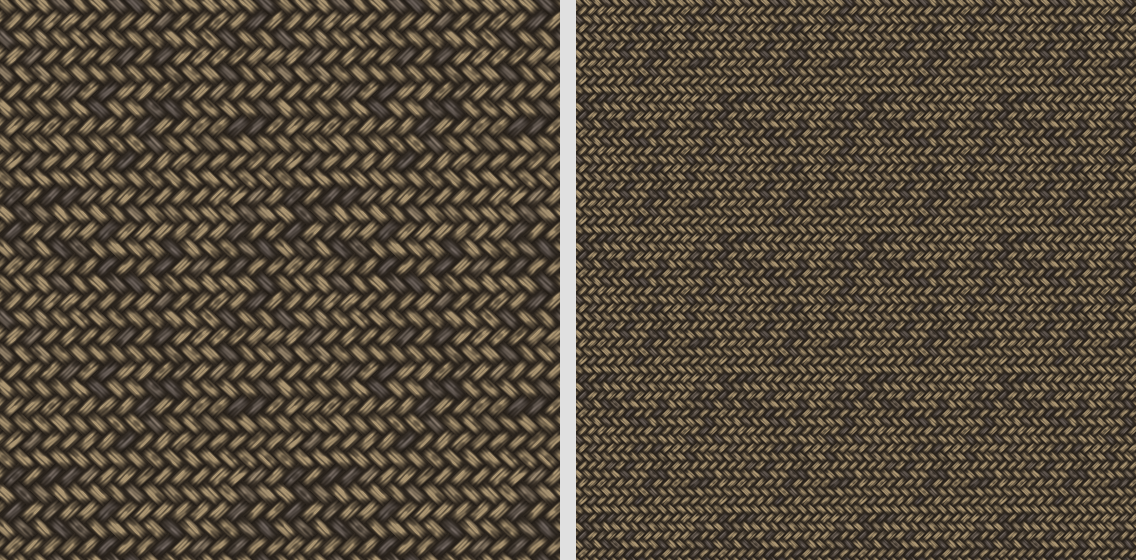
Left, the tile; right, the same tile 2 across and 2 down.
A WebGL 1 fragment shader for this texture:

```glsl
precision highp float;

uniform vec2 u_resolution;

const vec3 GAP = vec3(0.155, 0.13, 0.105);
const vec3 STRAW = vec3(0.67, 0.585, 0.445);
const vec3 ASH = vec3(0.50, 0.455, 0.43);

vec4 hash4(vec2 id) {
  float n = dot(id, vec2(12.73, 41.37));
  return fract(sin(vec4(n, n + 1.7, n + 3.9, n + 7.3)) * 4375.85);
}

// Herringbone of 2:1 strands on a diagonal grid.
// xy: position along and across the strand, each -1 to 1; zw: strand centre.
vec4 weave(vec2 p, out float rising) {
  vec2 d = vec2(p.x + p.y, p.x - p.y);
  vec2 cell = floor(d);
  float k = mod(cell.x - cell.y, 4.0);
  rising = 1.0 - step(1.5, k);
  vec2 c = mix(cell + vec2(0.5, k - 2.0), cell + vec2(1.0 - k, 0.5), rising);
  vec2 q = d - c;
  q = mix(q.yx, q, rising) * vec2(1.0, 2.0);
  return vec4(q, 0.5 * (c.x + c.y), 0.5 * (c.x - c.y));
}

// Layered sines drawn out along the strand
float fibres(vec2 q, vec4 seed) {
  vec4 phase = seed * 6.2832;
  float bend = 0.5 * sin(q.x * 2.2 + phase.z);
  return 0.5 + 0.2 * sin(q.y * 5.0 + phase.x + bend)
             + 0.18 * sin(q.y * 12.0 + phase.y + bend)
             + 0.12 * sin(q.x * 2.0 + q.y * 8.5 + phase.w);
}

void main() {
  // 30 columns by 32 rows; the strand variation recurs every 15 by 16
  vec2 p = gl_FragCoord.xy / u_resolution * vec2(30.0, 32.0) - vec2(0.0, 0.55);
  float rising;
  vec4 strand = weave(p, rising);
  vec2 q = strand.xy;
  vec2 id = mod(strand.zw, vec2(15.0, 16.0));
  vec4 seed = hash4(id);
  vec4 wear = hash4(id + 31.0);

  // Rounded body, darkening into the gaps
  float width = 1.08 - 0.16 * wear.x - 0.06 * rising;
  float side = 1.0 - smoothstep(0.36, 1.05, abs(q.y + 0.08 * (wear.y - 0.5)) / width);
  float ends = 1.0 - smoothstep(0.3, 1.08, abs(q.x) + 0.08 * q.y * (wear.z - 0.5));
  float body = side * ends;

  // Streaks and scorched blotches
  float streak = mix(0.5, fibres(q, seed), 1.0 + 0.15 * rising);
  float blotch = sin(q.x * 3.0 + seed.z * 6.2832) * sin(q.y * 2.4 + seed.w * 6.2832);
  float scorch = 1.0 - 0.5 * smoothstep(0.2, 0.95, blotch);

  // Tone of each strand, some of them ashen
  float ashen = smoothstep(0.74, 0.95, wear.w);
  float tone = mix(0.85 + 0.35 * seed.x, 0.68, ashen);
  float light = body * tone * scorch * (0.4 + 0.88 * streak);

  // Faint threads show in the gaps
  vec3 ground = GAP * (1.0 + 0.35 * (streak - 0.5));
  vec3 color = mix(ground, mix(STRAW, ASH, ashen), clamp(light, 0.0, 1.0));
  gl_FragColor = vec4(color, 1.0);
}
```
